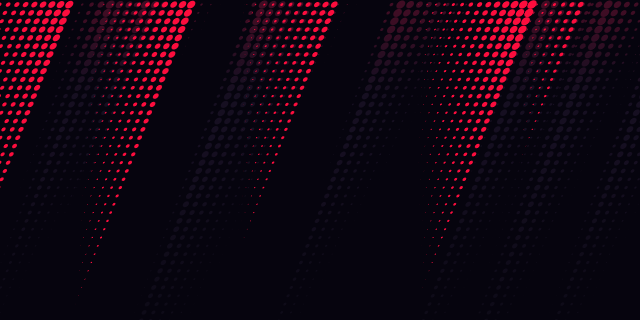
Give the GLSL for this background, as a Shadertoy shader.

```glsl
// Slanted halftone streaks on near-black: dim plum bands beneath bright red ones.
// Each band is a sheared dot lattice anchored on its crest; dot radius shrinks
// away from the crest on both sides and down the canvas.

const float SLANT = 0.387;      // sideways shift per unit of height
const float ROW_PITCH = 0.026;
const float FIRST_ROW = 0.0143; // depth of the top row of dots
const float RED_PITCH = 0.0273;
const float PLUM_PITCH = 0.0292;
const float PLUM_RADIUS = 0.0128;

const vec3 NIGHT  = vec3(0.025, 0.016, 0.055);
const vec3 MAROON = vec3(0.25, 0.05, 0.14);
const vec3 PLUM   = vec3(0.085, 0.058, 0.13);
const vec3 DUSK   = vec3(0.055, 0.042, 0.095);
const vec3 RED    = vec3(0.99, 0.05, 0.24);

// Antialiased disc that also dims when smaller than a pixel
float disc(vec2 offset, float radius, float pixel) {
    float edge = clamp((radius - length(offset)) / pixel + 0.5, 0.0, 1.0);
    return edge * clamp(2.0 * radius / pixel, 0.0, 1.0);
}

// Dot coverage of one band; q = (slanted x, depth below the top)
float bandDots(vec2 q, float crest, vec2 sideWidths, float reach,
               float radius, float columnPitch, float pixel) {
    vec2 pitch = vec2(columnPitch, ROW_PITCH);
    vec2 local = q - vec2(crest, FIRST_ROW);
    vec2 center = round(local / pitch) * pitch;
    float width = center.x < 0.0 ? sideWidths.x : sideWidths.y;
    float size = 1.0 - abs(center.x) / width - max(center.y, 0.0) / reach;
    return disc(local - center, radius * max(size, 0.0), pixel);
}

// Maroon at the top, cooling to plum and then dusk
vec3 plumTint(float depth) {
    vec3 upper = mix(MAROON, PLUM, smoothstep(0.0, 0.32, depth));
    return mix(upper, DUSK, smoothstep(0.35, 1.0, depth));
}

void mainImage(out vec4 fragColor, in vec2 fragCoord) {
    // Crest, left width, right width, reach
    const vec4 plumBands[7] = vec4[7](
        vec4(0.350, 0.12, 0.26, 1.20),
        vec4(0.460, 0.06, 0.24, 0.70),
        vec4(0.828, 0.06, 0.30, 2.10),
        vec4(1.258, 0.05, 0.25, 1.40),
        vec4(1.710, 0.05, 0.22, 1.60),
        vec4(1.906, 0.11, 0.18, 1.90),
        vec4(2.125, 0.08, 0.22, 1.60));
    // Crest, left width, reach, radius
    const vec4 redBands[5] = vec4[5](
        vec4(0.222, 0.45, 1.10, 0.0118),
        vec4(0.603, 0.31, 0.97, 0.0120),
        vec4(1.050, 0.30, 0.78, 0.0098),
        vec4(1.668, 0.37, 0.90, 0.0135),
        vec4(1.820, 0.18, 0.50, 0.0085));

    float pixel = 1.0 / iResolution.y;
    vec2 p = fragCoord * pixel;
    p.x *= 2.0 * iResolution.y / iResolution.x; // canvas is two units wide
    float depth = 1.0 - p.y;
    vec2 q = vec2(p.x + SLANT * depth, depth);

    // Dim bands
    float plum = 0.0;
    for (int i = 0; i < 7; i++) {
        vec4 b = plumBands[i];
        plum = max(plum, bandDots(q, b.x, b.yz, b.w, PLUM_RADIUS, PLUM_PITCH, pixel));
    }

    // Bright bands with a hard right edge
    float red = 0.0;
    for (int i = 0; i < 5; i++) {
        vec4 b = redBands[i];
        red = max(red, bandDots(q, b.x, vec2(b.y, 0.01), b.z, b.w, RED_PITCH, pixel));
    }

    vec3 color = mix(NIGHT, plumTint(depth), plum);
    color = mix(color, RED, red);
    fragColor = vec4(color, 1.0);
}
```
